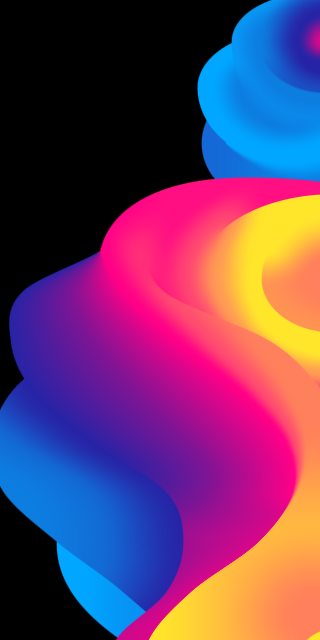
Reproduce this background procedurally as a WebGL 2 fragment shader.

```glsl
#version 300 es
precision highp float;
uniform vec2 u_resolution;
out vec4 outColor;

// Design space: the canvas spans 384 x 768 units, y pointing down
const vec2 CANVAS = vec2(384.0, 768.0);
const float KNOT_START = 290.0;
const float KNOT_STEP = 60.0;

const vec3 SKY = vec3(0.0, 0.65, 1.0);
const vec3 AZURE = vec3(0.05, 0.49, 0.88);
const vec3 INDIGO = vec3(0.15, 0.14, 0.65);
const vec3 PLUM = vec3(0.5, 0.08, 0.58);
const vec3 HOT_PINK = vec3(1.0, 0.0, 0.53);
const vec3 CORAL = vec3(1.0, 0.29, 0.44);
const vec3 ORANGE = vec3(1.0, 0.5, 0.36);
const vec3 AMBER = vec3(1.0, 0.73, 0.25);
const vec3 YELLOW = vec3(1.0, 0.9, 0.17);

// Horizontal position of each fold at evenly spaced heights
const float VIOLET_FOLD[9] = float[](135.0, 27.0, 13.0, 40.0, 108.0, 199.0, 220.0, 200.0, 138.0);
const float PINK_FOLD[9] = float[](118.0, 148.0, 212.0, 287.0, 341.0, 351.0, 310.0, 229.0, 177.0);
const float BLUE_EDGE[9] = float[](200.0, 150.0, 85.0, 14.0, -10.0, 4.0, 68.0, 147.0, 206.0);
const float CREASE[9] = float[](175.0, 197.0, 325.0, 388.0, 430.0, 450.0, 450.0, 450.0, 450.0);

// Catmull-Rom curve x = f(y)
float curve(float k[9], float y) {
  float s = clamp((y - KNOT_START) / KNOT_STEP, 0.0, 7.999);
  int i = int(s);
  float f = fract(s);
  float a = k[max(i - 1, 0)], b = k[i], c = k[i + 1], d = k[min(i + 2, 8)];
  return b + 0.5 * f * (c - a + f * (2.0 * a - 5.0 * b + 4.0 * c - d + f * (3.0 * (b - c) + d - a)));
}

// Antialiased coverage of the region d > 0
float cover(float d) {
  return clamp(0.5 + d / max(fwidth(d), 1e-5), 0.0, 1.0);
}

// Normalised radius of an oval with separate upper and lower heights
float oval(vec2 p, vec2 center, float width, float up, float down) {
  vec2 q = p - center;
  return length(q / vec2(width, q.y < 0.0 ? up : down));
}

vec3 violetRamp(float t) {
  return t < 0.5 ? mix(INDIGO, PLUM, t * 2.0) : mix(PLUM, HOT_PINK, t * 2.0 - 1.0);
}

vec3 blueStack(vec2 p) {
  float back = oval(p, vec2(330.0, 172.0), 88.0, 75.0, 75.0);
  vec3 col = mix(vec3(0.08, 0.41, 0.84), AZURE, smoothstep(250.0, 340.0, p.x)) * cover(1.0 - back);

  // Middle coil with a bright rim, melting away at the lower right
  float mid = oval(p, vec2(345.0, 105.0), 108.0, 68.0, 90.0);
  vec3 midColor = mix(AZURE, SKY, smoothstep(0.5, 0.85, mid));
  float melt = 0.3 * smoothstep(250.0, 384.0, p.x) * smoothstep(110.0, 160.0, p.y);
  col = mix(col, midColor, max(cover(1.0 - mid), (1.0 - smoothstep(1.0, 1.01 + melt, mid)) * step(0.02, melt)));

  // Top coil, crisp above and soft below
  float top = oval(p, vec2(375.0, 50.0), 97.0, 58.0, 105.0);
  float soften = smoothstep(60.0, 115.0, p.y);
  vec3 topColor = mix(AZURE, vec3(0.03, 0.59, 0.96), smoothstep(0.65, 1.0, top));
  col = mix(col, topColor, mix(cover(1.0 - top), 1.0 - smoothstep(0.7, 1.1, top), soften));

  // Dark core
  float core = oval(p, vec2(390.0, 50.0), 80.0, 85.0, 62.0);
  float dark = (1.0 - smoothstep(0.4, 1.0, core)) + 0.55 * soften * (1.0 - smoothstep(0.96, 1.02, core));
  col = mix(col, INDIGO, min(dark, 1.0));
  return mix(col, vec3(0.85, 0.03, 0.54), 1.0 - smoothstep(0.05, 0.42, core));
}

vec3 yellowRing(vec2 p) {
  float r = oval(p, vec2(400.0, 330.0), 160.0, 97.0, 97.0);
  float right = smoothstep(255.0, 330.0, p.x);
  float upper = right * (1.0 - smoothstep(290.0, 330.0, p.y));
  float lower = smoothstep(240.0, 384.0, p.x) * smoothstep(330.0, 400.0, p.y);
  float g = r - 0.35 * lower;
  g = mix(g, mix(1.35, 0.6, cover(1.0 - r)), upper);
  vec3 col = mix(YELLOW, vec3(1.0, 0.6, 0.33), smoothstep(0.6, 0.9, g));
  col = mix(col, CORAL, smoothstep(0.87, 1.1, g));
  col = mix(col, vec3(1.0, 0.06, 0.51), smoothstep(1.05, 1.35, g));

  // Hollow: sharp lower lip, gradual upper side
  float h = oval(p, vec2(400.0, 335.0), 86.0, 80.0, 64.0);
  float hollow = mix(1.0 - smoothstep(0.3, 1.0, h), cover(1.0 - h), smoothstep(300.0, 345.0, p.y));
  return mix(col, mix(ORANGE, AMBER, 0.35 * smoothstep(0.3, 1.0, h)), hollow);
}

vec3 warmSide(vec2 p, float pinkX) {
  // Tube whose gradient tightens into a hard edge as it descends
  float span = mix(115.0, 1.0, smoothstep(310.0, 625.0, p.y));
  float v = max(p.x - pinkX, 0.0) / span * smoothstep(225.0, 320.0, p.y);
  vec3 tube = mix(HOT_PINK, CORAL, smoothstep(0.0, 0.5, v));
  tube = mix(tube, ORANGE, smoothstep(0.4, 1.1, v));
  vec3 basin = mix(ORANGE, AMBER, smoothstep(15.0, 120.0, length(p - vec2(375.0, 740.0))));
  basin = mix(basin, YELLOW, 1.0 - smoothstep(180.0, 290.0, p.x));
  basin = mix(basin, YELLOW, cover(45.0 - length(p - vec2(400.0, 800.0))));
  tube = mix(tube, basin, smoothstep(500.0, 650.0, p.y) * smoothstep(0.3, 1.5, v));

  float d = p.x - curve(CREASE, p.y);
  float blend = mix(smoothstep(-35.0, 35.0, d), cover(d), smoothstep(315.0, 360.0, p.y));
  return mix(tube, yellowRing(p), blend);
}

void main() {
  vec2 uv = gl_FragCoord.xy / u_resolution;
  vec2 p = vec2(uv.x, 1.0 - uv.y) * CANVAS;
  float violetX = curve(VIOLET_FOLD, p.y);
  float pinkX = curve(PINK_FOLD, p.y);
  vec3 col = blueStack(p);

  // Lower blue folds
  float drop = max(p.y - 650.0, 0.0) / 118.0;
  float tail = cover(p.x - 68.0 - 77.0 * pow(drop, 2.2)) * cover(p.y - 650.0);
  col = mix(col, mix(SKY, vec3(0.03, 0.57, 0.95), smoothstep(90.0, 170.0, p.x)), tail);
  float depth = max(violetX - p.x, 0.0);
  vec3 blue = mix(INDIGO, vec3(0.08, 0.39, 0.82), smoothstep(-25.0, 85.0, depth + 20.0 * drop - 20.0));
  blue = mix(blue, AZURE, smoothstep(50.0, 180.0, depth));
  col = mix(col, blue, cover(p.x - curve(BLUE_EDGE, p.y)) * cover(p.y - 440.0));

  // Main body: violet to pink, then the warm folds
  float t = clamp(1.0 + (p.x - pinkX) / max(pinkX - violetX, 8.0), 0.0, 1.0);
  float low = 0.62 * smoothstep(540.0, 650.0, p.y) + 0.18 * smoothstep(650.0, 768.0, p.y);
  float high = 1.0 - 0.15 * smoothstep(585.0, 625.0, p.y);
  vec3 body = mix(violetRamp(mix(low, high, t)), warmSide(p, pinkX), cover(p.x - pinkX));
  vec2 q = abs(p - vec2(300.0, 325.0)) / vec2(182.0, 112.0);
  float dome = cover(1.0 - pow(pow(q.x, 2.3) + pow(q.y, 2.3), 1.0 / 2.3));
  float lowerBody = cover(p.x - violetX) * cover(p.y - 295.0);
  float rightFill = cover(p.x - 300.0) * cover(p.y - 213.0 - 5.0 * pow(max(p.x - 300.0, 0.0) / 84.0, 2.0));
  col = mix(col, body, max(max(dome, lowerBody), rightFill));
  outColor = vec4(col, 1.0);
}
```
